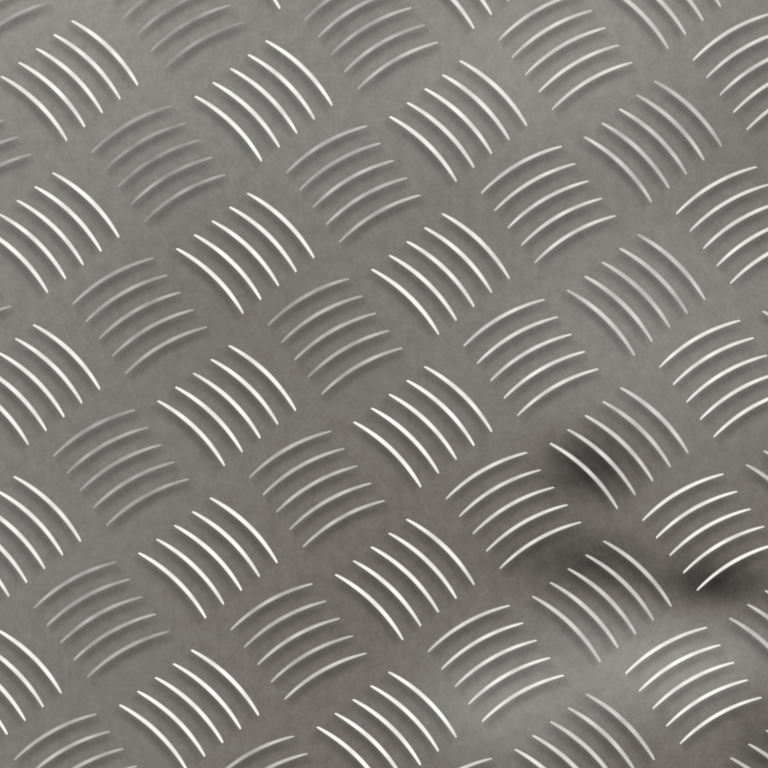
A Shadertoy shader for this texture:

```glsl
// Tread plate: groups of five raised curved bars on a slightly skewed lattice.
// Two families lean opposite ways, offset by half a cell; each bar is a tapered
// parabolic arc with a shaded flank, lit unevenly over grainy brushed metal.

float hash(vec2 c) {
    return fract(sin(dot(c, vec2(127.1, 311.7))) * 43758.5);
}

vec2 gradientAt(vec2 c) {
    float angle = 6.2832 * hash(c);
    return vec2(cos(angle), sin(angle));
}

float gradientNoise(vec2 p) {
    vec2 i = floor(p), f = p - i;
    vec2 s = f * f * f * (f * (f * 6.0 - 15.0) + 10.0);
    vec2 e = vec2(1, 0);
    float low = mix(dot(gradientAt(i), f), dot(gradientAt(i + e), f - e), s.x);
    float high = mix(dot(gradientAt(i + e.yx), f - e.yx), dot(gradientAt(i + 1.0), f - 1.0), s.x);
    return mix(low, high, s.y);
}

// Soft elliptical smudge, 1 at its centre
float smudge(vec2 p, vec2 centre, vec2 size) {
    vec2 d = (p - centre) / size;
    return exp(-dot(d, d));
}

// Five arcs around the origin: x = lit ridge, y = shaded flank
vec2 barGroup(vec2 d, vec2 along, vec2 spacing, float halfWidth, float soft) {
    vec2 normal = vec2(along.y, -along.x);
    normal *= sign(dot(normal, spacing));
    vec2 result = vec2(0);
    for (int i = -2; i <= 2; i++) {
        vec2 e = d - float(i) * spacing;
        float u = dot(e, along) / 0.062;
        float taper = max(1.0 - u * u, 0.0);
        float v = dot(e, normal) - 0.009 * (1.0 - u * u);
        float width = halfWidth * pow(taper, 0.3);
        float ridge = smoothstep(soft, -soft, abs(v) - width) * smoothstep(0.0, 0.08, taper);
        float flank = exp(-pow((v + 0.008) / 0.0065, 2.0)) * sqrt(taper);
        result = max(result, vec2(ridge, flank));
    }
    return result;
}

void mainImage(out vec4 fragColor, in vec2 fragCoord) {
    vec2 p = fragCoord / iResolution.y;
    p.y = 1.0 - p.y; // measured downwards from the top
    float soft = max(0.0017, 0.8 / iResolution.y);

    // Sheet tone: bright top and left edge, clouding and blurred reflections
    float tone = 0.425 + 0.095 * exp(-2.8 * p.y) + 0.05 * exp(-5.0 * p.x);
    tone += 0.05 * gradientNoise(p * 3.0 + 4.0);
    tone += 0.05 * smudge(p, vec2(0.65, 0.10), vec2(0.18, 0.12));
    tone += 0.05 * smudge(p, vec2(0.85, 0.38), vec2(0.25, 0.15));
    tone += 0.15 * smudge(p, vec2(0.87, 0.87), vec2(0.15, 0.07));
    tone += 0.10 * smudge(p, vec2(0.65, 0.92), vec2(0.10, 0.07));
    tone -= 0.20 * smudge(p, vec2(0.765, 0.61), vec2(0.06, 0.045));
    tone -= 0.15 * smudge(p, vec2(0.76, 0.73), vec2(0.09, 0.04));
    tone -= 0.20 * smudge(p, vec2(0.93, 0.76), vec2(0.07, 0.03));
    tone -= 0.09 * smudge(p, vec2(0.99, 0.95), vec2(0.05, 0.06));
    tone += 0.025 * gradientNoise(p * 170.0) + 0.03 * gradientNoise(p * 55.0);
    vec3 color = tone * mix(vec3(1.045, 1.0, 0.955), vec3(1.01, 1.0, 0.965), smoothstep(0.42, 0.52, tone));

    // Lattice of groups, with a faint perspective spread towards the bottom
    vec2 spread = p + vec2(0.02, 0.012) * p.y * (0.6 - p.x);
    mat2 lattice = mat2(0.2526, 0.0260, -0.0228, 0.1992);
    vec2 q = inverse(lattice) * (spread - vec2(0.0911, 0.1060));

    for (int family = 0; family < 2; family++) {
        bool falling = family == 0;
        vec2 offset = falling ? vec2(0) : vec2(0.507, 0.477);
        vec2 cell = round(q - offset);
        vec2 local = lattice * (q - offset - cell);
        vec2 bars = falling
            ? barGroup(local, vec2(0.717, 0.697), vec2(0.0228, -0.0182), 0.0029, soft)
            : barGroup(local, vec2(0.862, -0.506), vec2(-0.0173, -0.0225), 0.0024, soft);

        // Falling bars dim to the right, rising bars brighten right and down
        float shine = falling
            ? 0.97 - 0.20 * smoothstep(0.45, 0.95, p.x)
            : 0.62 + 0.24 * smoothstep(0.2, 0.9, p.x) + 0.10 * p.y;
        shine += 0.05 * (hash(cell + 17.0 * offset) - 0.5) + 0.14 * gradientNoise(p * 38.0);
        color *= 1.0 - 0.19 * bars.y;
        color = mix(color, shine * vec3(1.0, 0.995, 0.975), bars.x);
    }
    fragColor = vec4(clamp(color, 0.0, 1.0), 1.0);
}
```
